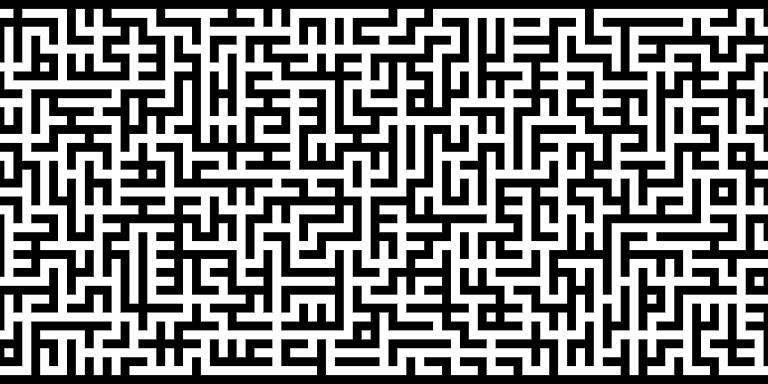
A Shadertoy shader for this pattern:

```glsl
// A black and white maze between two solid rails, running off both sides.
// Every post of a square lattice throws one wall towards a random neighbour;
// the walls are boxes joined by their distances and smoothed at the edges.

#define CORRIDORS 21.0            // corridors between bottom and top rail
#define WALL_WIDTH 0.495          // wall thickness, in lattice steps
#define SEED 3.7
#define WALL_COLOR vec3(0.0)
#define FLOOR_COLOR vec3(1.0)

float hash(vec2 p, float salt) {
    return fract(sin(dot(p, vec2(127.1, 311.7)) + salt * 74.7 + SEED) * 43758.5453);
}

// One of the four axis directions
vec2 randomDirection(vec2 post, float salt) {
    float h = hash(post, salt);
    float side = fract(h * 2.0) < 0.5 ? -1.0 : 1.0;
    return h < 0.5 ? vec2(side, 0.0) : vec2(0.0, side);
}

// Every second post draws again when its neighbour already built that wall
vec2 wallDirection(vec2 post) {
    vec2 dir = randomDirection(post, 0.0);
    bool yields = mod(post.x + post.y, 2.0) > 0.5;
    if (yields && randomDirection(post + dir, 0.0) == -dir)
        dir = randomDirection(post, 1.0);
    return dir;
}

float boxDistance(vec2 p, vec2 halfSize) {
    vec2 d = abs(p) - halfSize;
    return max(d.x, d.y);
}

float mazeDistance(vec2 p) {
    float halfWall = 0.5 * WALL_WIDTH;

    // Rails at the bottom and the top
    float dist = min(p.y, CORRIDORS - p.y) - halfWall;

    // Walls of the nearby inner posts
    vec2 nearest = floor(p + 0.5);
    for (int y = -1; y <= 1; y++)
    for (int x = -1; x <= 1; x++) {
        vec2 post = nearest + vec2(x, y);
        if (post.y < 0.5 || post.y > CORRIDORS - 0.5) continue;
        vec2 dir = wallDirection(post);
        vec2 halfSize = 0.5 * abs(dir) + halfWall;
        dist = min(dist, boxDistance(p - post - 0.5 * dir, halfSize));
    }
    return dist;
}

void mainImage(out vec4 fragColor, in vec2 fragCoord) {
    // Lattice steps: half a wall lies below the first row and above the last
    float stepsPerPixel = (CORRIDORS + 0.5) / iResolution.y;
    vec2 p = vec2(fragCoord.x - 0.5 * iResolution.x, fragCoord.y) * stepsPerPixel;
    p -= vec2(0.5, 0.25);

    float openness = clamp(0.5 + mazeDistance(p) / stepsPerPixel, 0.0, 1.0);
    fragColor = vec4(mix(WALL_COLOR, FLOOR_COLOR, openness), 1.0);
}
```
